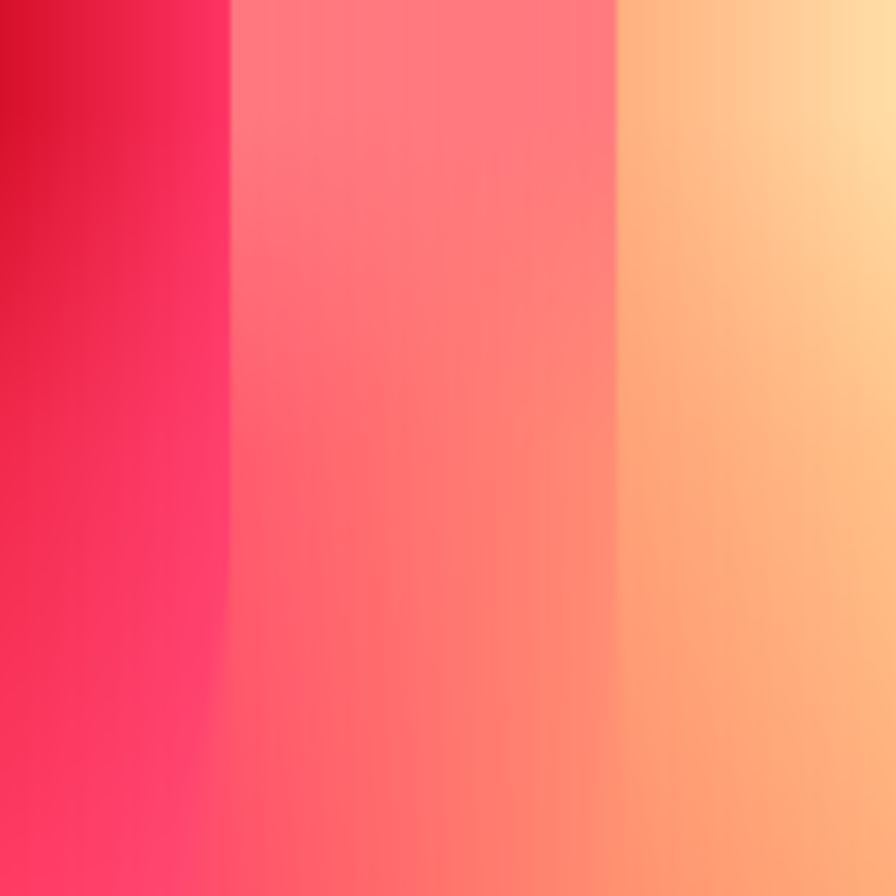
Write a WebGL 2 fragment shader that draws this background.

```glsl
#version 300 es
precision highp float;
// Three tall panels of warm colour: crimson, coral and apricot.
// Each panel blends its side colours across three heights; the seams between
// panels are crisp at the top and melt into one gradient at the bottom.

uniform vec2 u_resolution;
out vec4 fragColor;

const float LEFT_SEAM = 0.257;
const float RIGHT_SEAM = 0.688;
const float SEAM_TOP = 0.005;      // half width of a seam at the top
const float SEAM_BOTTOM = 0.045;   // half width of a seam at the bottom
const float MID_HEIGHT = 0.5;
const float BAND_HEIGHT = 0.875;   // colours stay constant above this
const float STREAK_STRENGTH = 0.002;

// Side colours of each panel, as columns: bottom, middle, top
const mat3 CRIMSON_L = mat3(1.00, 0.23, 0.39, 0.95, 0.16, 0.30, 0.84, 0.06, 0.16);
const mat3 CRIMSON_R = mat3(1.00, 0.29, 0.45, 1.00, 0.25, 0.43, 1.00, 0.20, 0.39);
const mat3 CORAL_L = mat3(1.00, 0.32, 0.41, 1.00, 0.36, 0.43, 1.00, 0.47, 0.50);
const mat3 CORAL_R = mat3(1.00, 0.56, 0.44, 1.00, 0.55, 0.46, 1.00, 0.48, 0.495);
const mat3 APRICOT_L = mat3(1.00, 0.57, 0.44, 1.00, 0.63, 0.47, 1.00, 0.69, 0.50);
const mat3 APRICOT_R = mat3(1.00, 0.68, 0.48, 1.00, 0.76, 0.53, 1.00, 0.87, 0.65);

// Blend of the bottom, middle and top colours at a given height
vec3 atHeight(mat3 side, float y) {
    float lower = clamp(y / MID_HEIGHT, 0.0, 1.0);
    float upper = clamp((y - MID_HEIGHT) / (BAND_HEIGHT - MID_HEIGHT), 0.0, 1.0);
    return mix(mix(side[0], side[1], lower), side[2], upper);
}

// One panel, blended from its left side to its right side
vec3 panel(mat3 left, mat3 right, float x0, float x1, vec2 p) {
    float across = clamp((p.x - x0) / (x1 - x0), 0.0, 1.0);
    return mix(atHeight(left, p.y), atHeight(right, p.y), across);
}

// Soft step across a seam
float seam(float x, float position, float halfWidth) {
    return smoothstep(position - halfWidth, position + halfWidth, x);
}

void main() {
    vec2 p = gl_FragCoord.xy / u_resolution;

    vec3 crimson = panel(CRIMSON_L, CRIMSON_R, 0.0, LEFT_SEAM, p);
    vec3 coral = panel(CORAL_L, CORAL_R, LEFT_SEAM, RIGHT_SEAM, p);
    vec3 apricot = panel(APRICOT_L, APRICOT_R, RIGHT_SEAM, 1.0, p);

    // Seams widen near the bottom, where the left one also drifts outward
    float melt = 1.0 - smoothstep(0.0, 0.4, p.y);
    float halfWidth = mix(SEAM_TOP, SEAM_BOTTOM, melt);
    vec3 color = mix(crimson, coral, seam(p.x, LEFT_SEAM - 0.03 * melt, halfWidth));
    color = mix(color, apricot, seam(p.x, RIGHT_SEAM, halfWidth));

    // Faint vertical streaks from layered sines
    float streaks = sin(p.x * 190.0) + 0.6 * sin(p.x * 313.0 + 1.7);
    color.gb += STREAK_STRENGTH * streaks;

    fragColor = vec4(clamp(color, 0.0, 1.0), 1.0);
}
```
